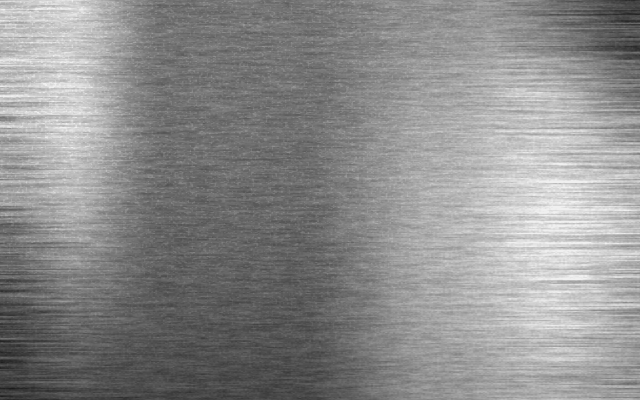
This texture is drawn by a Shadertoy shader. Its source:

```glsl
// Brushed steel sheet with soft vertical reflections and fine horizontal grain.

// Integer hash of a lattice cell, from 0 to 1.
float hash(ivec2 cell, uint seed) {
    uint h = uint(cell.x) * 1597334677u ^ uint(cell.y) * 3812015801u ^ seed * 2654435769u;
    h = (h ^ (h >> 16)) * 2246822519u;
    h = (h ^ (h >> 13)) * 3266489917u;
    return float((h ^ (h >> 16)) >> 8) / 16777216.0;
}

// Smooth value noise; frequency sets the cells per canvas height on each axis.
float noise(vec2 p, vec2 frequency, uint seed) {
    vec2 q = p * frequency;
    ivec2 cell = ivec2(floor(q));
    vec2 t = fract(q);
    t = t * t * (3.0 - 2.0 * t);
    float low = mix(hash(cell, seed), hash(cell + ivec2(1, 0), seed), t.x);
    float high = mix(hash(cell + ivec2(0, 1), seed), hash(cell + ivec2(1, 1), seed), t.x);
    return mix(low, high, t.y);
}

// Layers of streaks, each finer and stronger than the last, centred on zero.
float streaks(vec2 p, float stretch, uint seed) {
    float sum = 0.0;
    float rows = 130.0;
    float weight = 0.5;
    for (uint i = 0u; i < 3u; i++) {
        sum += weight * (noise(p, vec2(rows / stretch, rows), seed + i) - 0.5);
        rows *= 1.55;
        stretch *= 0.8;
        weight *= 1.5;
    }
    return sum / 1.45;
}

// Broad light and shade reflected across the sheet.
float reflection(vec2 uv) {
    float u = uv.x;
    float v = uv.y;
    float base = mix(0.28, 0.46, 1.0 - (1.0 - v) * (1.0 - v));

    float leftBand = 1.0 - smoothstep(0.10, 0.26, u);
    float leftEdge = 1.0 - smoothstep(0.0, 0.13, u);
    float leftGlow = 0.38 * leftBand * smoothstep(-0.05, 0.75, v);
    float leftShade = leftEdge * mix(0.17, 0.08, smoothstep(0.4, 0.9, v)) * smoothstep(-0.3, 0.4, v);

    float rightRamp = smoothstep(0.46, 0.68, u) * mix(0.27, 0.11, smoothstep(0.4, 1.0, v));
    float offset = (u - 0.86) / 0.12;
    float rightGlow = 0.19 * exp(-offset * offset) * (1.0 - smoothstep(0.72, 1.0, v))
                    * mix(0.6, 1.0, smoothstep(0.0, 0.35, v));
    float cornerShade = 0.30 * smoothstep(0.75, 1.0, u) * smoothstep(0.45, 1.0, v);

    return base + leftGlow - leftShade + rightRamp + rightGlow - cornerShade;
}

void mainImage(out vec4 fragColor, in vec2 fragCoord) {
    vec2 uv = fragCoord / iResolution.xy;
    vec2 p = fragCoord / iResolution.y;

    // Long scratches catch the light near both sides.
    float sides = 1.0 - smoothstep(0.0, 0.25, uv.x) + smoothstep(0.62, 1.0, uv.x);
    float longScratches = streaks(p, 70.0, 11u);
    float shortScratches = streaks(p, 13.0, 23u);

    // Fine grain and pale specks show on the flat middle.
    float grain = noise(p, vec2(200.0, 320.0), 37u) - 0.5;
    float specks = smoothstep(0.60, 0.95, noise(p, vec2(210.0, 320.0), 41u));
    float speckAmount = mix(0.07, 0.03, smoothstep(0.5, 0.8, uv.x)) * smoothstep(-0.3, 0.6, uv.y);

    float light = reflection(uv);
    float contrast = 0.6 + 0.5 * light;
    light += contrast * (longScratches * mix(0.03, 0.29, sides)
                       + shortScratches * mix(0.13, 0.11, sides)
                       + grain * 0.08);
    light += speckAmount * (specks - 0.15);

    fragColor = vec4(vec3(clamp(light, 0.08, 0.94)), 1.0);
}
```
